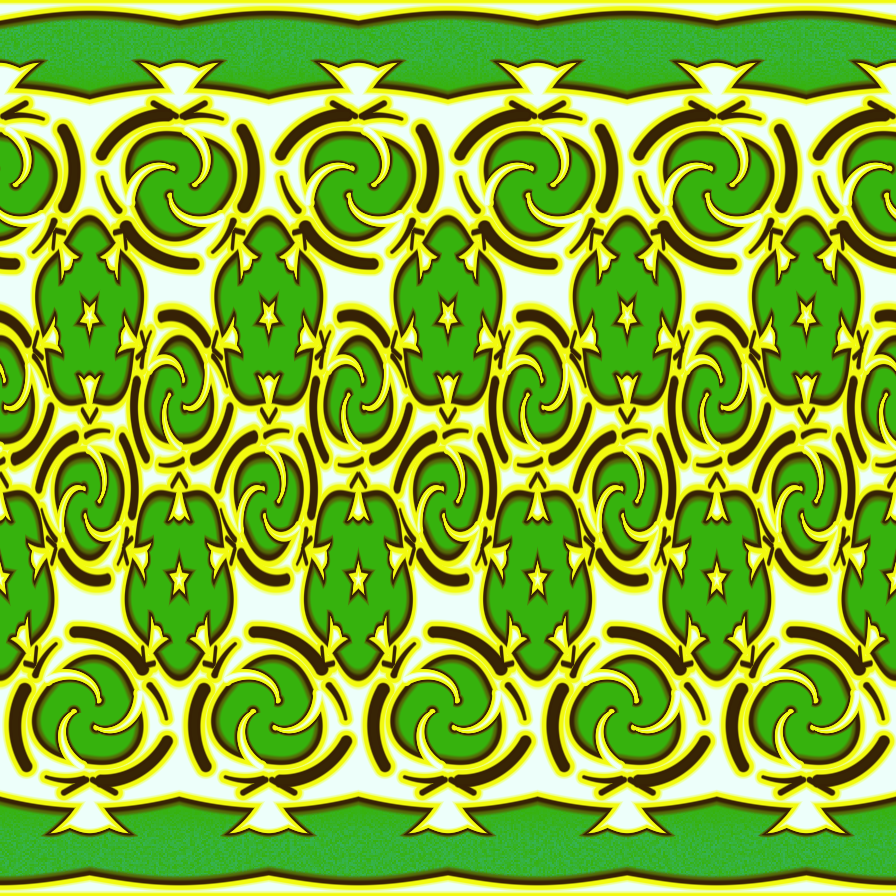
Give the GLSL for this pattern, as a three.js fragment shader.

```glsl
// Ornamental frieze: green whorls, five-fold cells and buds between two scalloped bands.
varying vec2 vUv;

const float PI = 3.14159265;
const float PERIOD = 20.0;   // five repeats across a canvas of 100 units
const vec3 GREEN = vec3(0.21, 0.70, 0.05);
const vec3 TEAL = vec3(0.21, 0.70, 0.42);
const vec3 OLIVE = vec3(0.33, 0.41, 0.03);
const vec3 BROWN = vec3(0.21, 0.13, 0.02);
const vec3 YELLOW = vec3(0.95, 0.98, 0.06);
const vec3 CREAM = vec3(0.93, 1.0, 0.60);
const vec3 WHITE = vec3(0.93, 1.0, 0.98);

float hash(vec2 p) {
  return fract(sin(dot(p, vec2(127.1, 311.7))) * 43758.5453);
}

// Wraps a value into the range centred on zero
float wrap(float x, float period) {
  return mod(x + 0.5 * period, period) - 0.5 * period;
}

float segment(vec2 p, vec2 a, vec2 b) {
  vec2 ab = b - a;
  return length(p - a - ab * clamp(dot(p - a, ab) / dot(ab, ab), 0.0, 1.0));
}

// Cuts a bright shape out of a dark one, leaving only a narrow dark edge
float carve(float d, float cut) {
  return max(d, -cut * (cut > 0.0 ? 2.2 : 1.4));
}

// Three spiral strokes; radii and widths run from start to end
float spirals(vec2 p, float middle, float span, vec2 radii, vec2 widths) {
  float d = 100.0;
  for (int i = 0; i < 3; i++) {
    float a = wrap(atan(p.y, p.x) - middle - float(i) * 2.0 * PI / 3.0, 2.0 * PI);
    float c = clamp(a, -0.5 * span, 0.5 * span);
    float t = c / span + 0.5;
    vec2 nearest = mix(radii.x, radii.y, t) * vec2(cos(c), sin(c));
    float gap = distance(length(p) * vec2(cos(a), sin(a)), nearest);
    d = min(d, gap - mix(widths.x, widths.y, t));
  }
  return d;
}

// Three-lobed disc cut by crescents, ringed by curved bars
float whorl(vec2 p, float turn) {
  p = mat2(cos(turn), -sin(turn), sin(turn), cos(turn)) * p;
  float d = length(p) - 6.1 + 0.5 * sin(3.0 * atan(p.y, p.x));
  d = carve(d, spirals(p, -0.2, 1.5, vec2(1.75, 6.1), vec2(0.35, 0.8)));
  float bars = spirals(p, 1.4, 1.05, vec2(7.7, 9.2), vec2(0.75, 0.65));
  bars = min(bars, spirals(p, 2.45, 0.5, vec2(8.6, 7.4), vec2(0.2, 0.4)));
  return min(d, max(bars, -0.4));
}

// Bud with three tips, opening upward from its base
float bud(vec2 p, vec2 size) {
  float t = clamp(p.y / size.y, 0.0, 1.2);
  float side = 0.7 * (abs(p.x) - size.x * mix(0.22, 1.0, t * (0.4 + 0.6 * t)));
  float top = p.y - size.y * (0.86 + 0.14 * abs(cos(PI * p.x / size.x)));
  return max(max(side, top), -p.y - 1.0);
}

// Pair of dark leaves under a bud
float leaves(vec2 p, vec2 size) {
  p.x = abs(p.x);
  return segment(p, size * vec2(0.65, -0.08), size * vec2(0.08, -0.42)) - 0.34;
}

// Five-fold cell with a star and inward buds
float cell(vec2 p) {
  float a = wrap(atan(p.x, -p.y), 0.4 * PI);
  float r = length(p);
  vec2 f = r * vec2(sin(a), cos(a));
  float star = dot(vec2(abs(f.x), f.y - 2.1), vec2(0.91, 0.41));
  vec2 budPos = vec2(f.x, 10.2 - f.y);
  vec2 budSize = vec2(2.2, 3.6);
  float d = r - 10.5 + 0.8 * cos(5.0 * a);
  d = carve(d, min(star, bud(budPos, budSize)));
  return min(d, leaves(budPos, budSize));
}

// Scalloped border band with one large bud per repeat
float band(vec2 p) {
  float upper = 47.7 + 1.1 * sin(PI * abs(p.x) / PERIOD);
  float lower = 40.2 - 0.013 * p.x * p.x;
  vec2 budPos = p - vec2(0.0, 38.8);
  vec2 budSize = vec2(4.4, 4.2);
  float d = max(p.y - upper, lower - p.y);
  d = carve(d, bud(budPos, budSize));
  d = min(d, leaves(budPos, budSize));
  return min(d, 50.2 - p.y);
}

// Upper half of the frieze, measured from the middle line
float halfFrieze(vec2 p) {
  vec2 q = vec2(wrap(p.x, PERIOD), p.y);
  vec2 c = vec2(wrap(p.x - 0.5 * PERIOD, PERIOD), p.y);
  float d = min(band(q), whorl(q - vec2(0.0, 29.6), 0.87));
  d = min(d, 0.75 * whorl((q - vec2(0.0, 6.0)) * vec2(1.6, 1.0), 0.0));
  return min(d, 0.75 * cell((c - vec2(0.0, 14.7)) * vec2(1.8, 1.0)));
}

// Colours by depth: white ground, yellow rim, dark edge, green heart
vec3 enamel(float d, vec3 heart) {
  vec3 col = mix(heart, OLIVE, smoothstep(-1.2, -0.7, d));
  col = mix(col, BROWN, smoothstep(-0.75, -0.35, d));
  col = mix(col, YELLOW, smoothstep(-0.12, 0.12, d));
  col = mix(col, CREAM, smoothstep(0.42, 0.62, d));
  return mix(col, WHITE, smoothstep(0.6, 0.85, d));
}

void main() {
  vec2 p = vUv * 100.0 - vec2(0.0, 50.0);
  // The lower half is the upper one turned by half a circle
  float d = min(halfFrieze(p), halfFrieze(vec2(0.5 * PERIOD - p.x, -p.y)));
  // Fine teal grain in the border bands
  float grain = smoothstep(39.0, 44.0, abs(p.y)) * hash(floor(p * 5.0));
  gl_FragColor = vec4(enamel(d, mix(GREEN, TEAL, 0.8 * grain)), 1.0);
}
```
